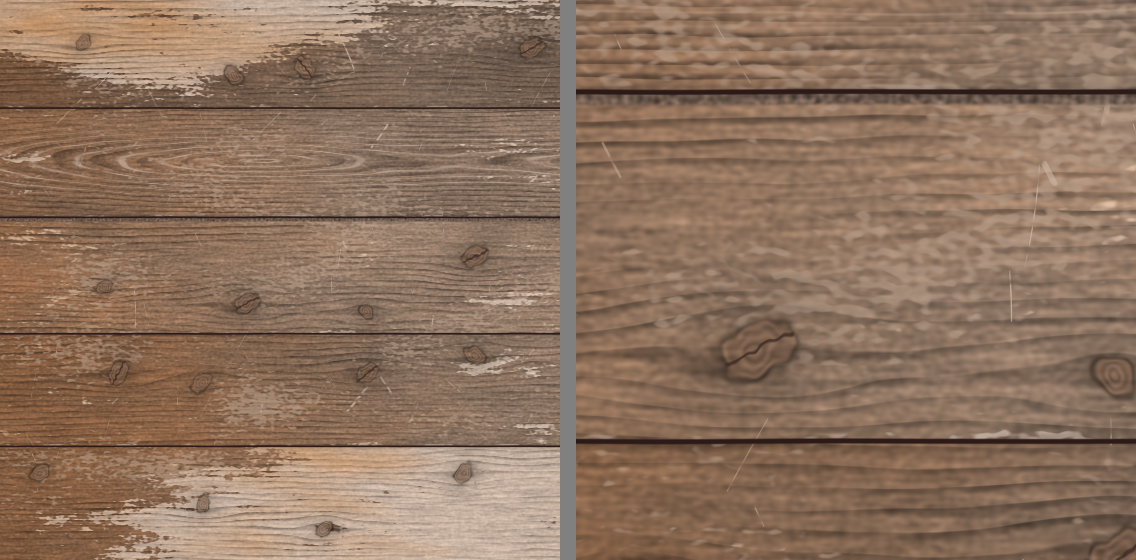
Left: the whole. Right: its middle third, enlarged.
This texture is drawn by a WebGL 2 fragment shader. Its source:

```glsl
#version 300 es
precision highp float;
// Five weathered horizontal planks with grain, knots, worn paint and scratches.
uniform vec2 u_resolution;
out vec4 outColor;

const vec4 SEAMS = vec4(0.203, 0.404, 0.612, 0.807);

vec2 hash2(vec2 p) {
  vec3 q = fract(p.xyx * vec3(0.1031, 0.1030, 0.0973));
  q += dot(q, q.yzx + 33.33);
  return fract((q.xx + q.yz) * q.zy);
}

float corner(vec2 cell, vec2 offset) {
  return dot(hash2(cell) * 2.0 - 1.0, offset);
}

// Gradient noise, roughly -1 to 1
float noise(vec2 p) {
  vec2 i = floor(p), f = fract(p), e = vec2(1, 0);
  vec2 u = f * f * f * (f * (f * 6.0 - 15.0) + 10.0);
  return 1.6 * mix(mix(corner(i, f), corner(i + e, f - e), u.x),
                   mix(corner(i + e.yx, f - e.yx), corner(i + 1.0, f - 1.0), u.x), u.y);
}

// How far the dark stain has worn off; positive is bare wood
float wear(vec2 p, int row) {
  if (row == 4) {
    float edge = 0.16 - 0.15 * smoothstep(0.25, 0.85, p.x) - 0.07 * smoothstep(0.18, 0.0, p.x);
    return clamp((edge - 1.0 + p.y) / 0.06, -0.95, 0.9);
  }
  if (row == 0) return clamp((p.x - 0.17 - 1.2 * p.y) / 0.28, -0.9, 1.0);
  return -0.95 + 0.4 * smoothstep(0.65, 1.0, p.x) + 0.25 * smoothstep(0.15, 0.0, p.x);
}

// Long rings of the flat-sawn plank
float cathedral(vec2 p) {
  float dx = p.x - 0.47;
  float along = dx < 0.0 ? -0.11 * dx : 0.026 * sin(dx * 4.76);
  return length(vec2(along, p.y - 0.712 + 0.003 * noise(p * vec2(5, 14))));
}

float scratches(vec2 p, float px) {
  float mask = 0.0;
  for (int i = 0; i < 110; i++) {
    float n = float(i);
    vec2 h = hash2(vec2(n, 7.3)), k = hash2(vec2(n, 19.1));
    vec2 q = p - fract((n + 1.0) * vec2(0.7549, 0.5698) + 0.15 * k);
    float tilt = (h.x - 0.5) * 1.7;
    vec2 dir = vec2(sin(tilt), cos(tilt));
    float along = dot(q, dir), reach = 0.006 + 0.032 * h.y * h.y;
    q -= dir * clamp(along, -reach, reach);
    q.x += 3.0 * (k.x - 0.5) * along * along;
    float width = 0.0003 + 0.0016 * pow(k.y, 4.0);
    mask = max(mask, (0.4 + 0.6 * k.x) * smoothstep(width + px * 0.7, width - px * 0.5, length(q)));
  }
  return mask * smoothstep(-0.35, 0.25, noise(p * vec2(90, 130)));
}

void main() {
  vec2 p = gl_FragCoord.xy / u_resolution;
  float px = 1.0 / u_resolution.y;
  float y = p.y + 0.0008 * noise(vec2(p.x * 9.0, 2.0));
  int row = int(dot(step(SEAMS, vec4(y)), vec4(1)));
  float low = row == 0 ? 0.0 : SEAMS[row - 1];
  float high = row == 4 ? 1.0 : SEAMS[row];
  vec2 g = p + vec2(17.0, 5.0) * float(row);

  // Knots push the grain apart; keep the closest one
  float v = p.y + 0.012 * noise(g * vec2(1.8, 8)) + 0.0015 * noise(g * vec2(7, 40));
  float knot = 20.0, crack = 0.0;
  for (int j = 0; j < 4 && row != 3; j++) {
    vec2 h = hash2(vec2(j, row) * 3.7 + 11.0), k = hash2(vec2(row, j) * 5.3 + 2.0);
    vec2 center = vec2((float(j) + 0.15 + 0.7 * h.x) / 4.0, mix(low + 0.035, high - 0.035, h.y));
    vec2 q = p - center;
    float radius = 0.009 + 0.009 * k.x;
    vec2 spread = q / (radius * vec2(4.5, 2.2));
    v -= 0.85 * q.y * exp(-dot(spread, spread));
    float turn = (k.y - 0.4) * 2.4;
    q = mat2(cos(turn), -sin(turn), sin(turn), cos(turn)) * q;
    float d = length(q / vec2(1.45, 1)) / radius + 0.25 * noise(p * 90.0);
    if (d < knot) {
      knot = d;
      crack = smoothstep(0.001 + px, 0.0002, abs(q.y + 0.003 * noise(p * 120.0))) * step(0.6, k.x);
    }
  }

  // Growth rings, fine fibres and pores
  float phase = row == 3 ? cathedral(p) * 118.0 : v * 85.0;
  phase += 0.2 * noise(g * vec2(14, 60));
  float f = fract(phase);
  float ring = smoothstep(0.45, 0.88, f) * smoothstep(1.0, 0.9, f);
  ring *= clamp(0.45 + 0.8 * noise(g * vec2(3, 18)) + 0.4 * noise(g * vec2(30, 120)), 0.0, 1.0);
  float fibre = noise(g * vec2(14, 190)) + 0.8 * noise(g * vec2(70, 250));
  float pores = noise(g * vec2(170, 230));
  float blotch = noise(g * vec2(2.5, 7)) + 0.5 * noise(g * vec2(8, 26));

  // Stained wood: warm at the left, greyer at the right
  float warm = clamp(0.85 - 1.3 * p.x + 0.3 * blotch + (row < 2 ? 0.3 : 0.0), 0.0, 1.0);
  vec3 stain = mix(vec3(0.56, 0.465, 0.395), vec3(0.535, 0.375, 0.26), warm);
  stain *= 1.0 + 0.13 * blotch + 0.14 * fibre + 0.12 * pores;
  stain *= row == 4 ? 0.86 : (row == 2 ? 1.06 : 1.0);
  stain *= 1.0 - 0.34 * ring;
  if (row == 3) {
    float pale = smoothstep(0.2, 0.34, f) * smoothstep(0.5, 0.36, f);
    pale *= smoothstep(0.08, 0.02, abs(p.y - 0.71)) * (0.7 + 0.8 * noise(p * vec2(20, 70)));
    stain = mix(stain, vec3(0.78, 0.7, 0.64), 0.65 * clamp(pale, 0.0, 1.0));
  }

  // Thin scuffs that let the pale wood show through
  float scuff = noise(g * vec2(4, 9)) + 0.7 * noise(g * vec2(35, 150)) + 0.7 * noise(g * vec2(110, 210));
  stain = mix(stain, vec3(0.74, 0.64, 0.56), 0.55 * smoothstep(0.3, 0.85, scuff));

  // Bare wood: cream with honey streaks
  float honey = clamp(0.5 - 0.75 * p.x + 0.7 * blotch, 0.0, 1.0);
  vec3 bare = mix(vec3(0.82, 0.735, 0.67), vec3(0.74, 0.56, 0.4), honey);
  bare *= 1.0 + 0.09 * fibre + 0.06 * pores + 0.05 * blotch - 0.28 * ring;
  float streaks = 1.1 * noise(g * vec2(4, 20)) + 0.6 * noise(g * vec2(16, 90));
  streaks += 0.5 * noise(g * vec2(50, 180)) + 0.4 * noise(g * vec2(130, 220));
  float worn = smoothstep(-0.1, 0.25, wear(p, row) + streaks - 0.4 * ring);
  vec3 color = mix(stain, bare, worn * 0.92);
  color = mix(color, vec3(0.81, 0.72, 0.65), 0.8 * scratches(p, px));

  // Knot face, rim and crack
  float inside = smoothstep(1.1, 0.9, knot);
  color *= 1.0 - 0.15 * exp(-0.25 * knot * knot);
  vec3 face = vec3(0.5, 0.38, 0.3) * (1.0 + 0.14 * sin(knot * 17.0) + 0.15 * fibre);
  color = mix(color, face, 0.6 * inside);
  color *= 1.0 - 0.32 * exp(-pow((knot - 1.0) * 6.5, 2.0)) * (0.7 + 0.6 * noise(p * 60.0));
  color = mix(color, vec3(0.2, 0.13, 0.11), 0.7 * crack * inside);

  // Chipped plank edges, soft shade and dark gaps
  float above = row == 0 ? 1.0 : y - low, below = row == 4 ? 1.0 : high - y;
  float gap = min(above, below);
  float chips = smoothstep(0.1, 0.5, noise(vec2(p.x * 16.0, row)) + 0.5 * noise(p * vec2(90, 200)));
  color = mix(color, vec3(0.8, 0.71, 0.65), 0.65 * chips * smoothstep(0.0055, 0.003, above));
  if (row == 2) {
    float rough = smoothstep(0.009, 0.006, below);
    color = mix(color, vec3(0.43, 0.36, 0.32) * (1.0 + 0.5 * noise(p * 230.0)), 0.8 * rough);
  }
  color *= 1.0 - 0.2 * exp(-gap * 220.0);
  color = mix(vec3(0.17, 0.1, 0.09), color, smoothstep(0.0011 - px * 0.5, 0.0018 + px * 0.5, gap));
  outColor = vec4(clamp(color, 0.0, 1.0), 1.0);
}
```
